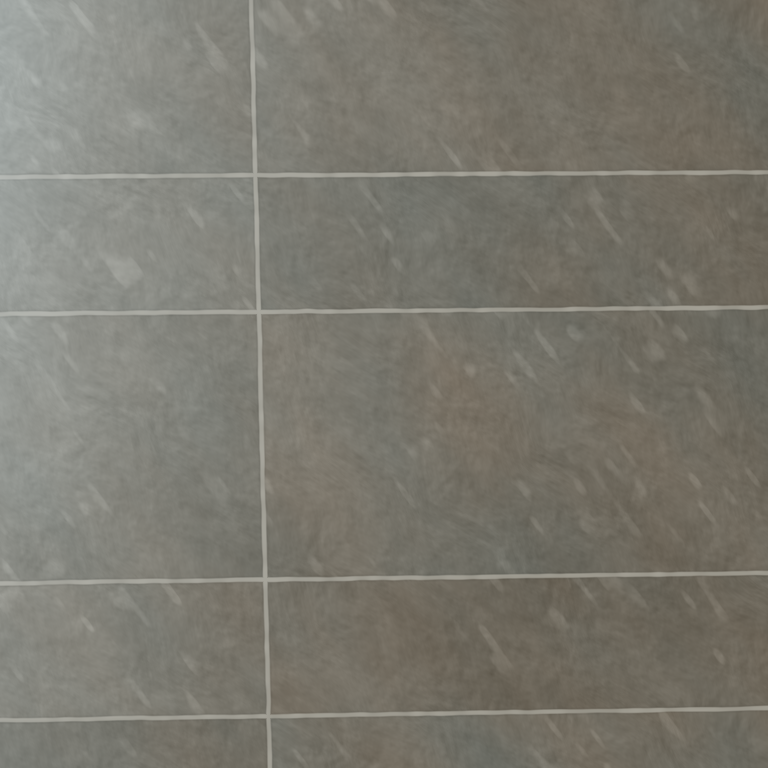
Give the GLSL for this texture, as a three.js fragment shader.

```glsl
varying vec2 vUv;

const float TILE_WIDTH = 0.72;
const float ROW_PERIOD = 0.529;    // one narrow row plus one tall row
const float NARROW_ROW = 0.1785;
const vec2 JOINT_ORIGIN = vec2(0.3515, 0.062);
const float JOINT_HALF_WIDTH = 0.0028;

const vec3 WARM_SLATE = vec3(0.412, 0.391, 0.345);
const vec3 COOL_SLATE = vec3(0.63, 0.655, 0.645);
const vec3 WARM_GROUT = vec3(0.615, 0.60, 0.555);
const vec3 COOL_GROUT = vec3(0.72, 0.735, 0.72);
const vec3 RUST_TINT = vec3(0.020, -0.002, -0.014);

float hash(vec2 p) {
  vec3 q = fract(vec3(p.xyx) * 0.1031);
  q += dot(q, q.yzx + 33.33);
  return fract((q.x + q.y) * q.z);
}

float noise(vec2 p) {
  vec2 cell = floor(p);
  vec2 f = fract(p);
  f = f * f * (3.0 - 2.0 * f);
  float low = mix(hash(cell), hash(cell + vec2(1.0, 0.0)), f.x);
  float high = mix(hash(cell + vec2(0.0, 1.0)), hash(cell + 1.0), f.x);
  return mix(low, high, f.y);
}

float fbm(vec2 p) {
  float sum = 0.0;
  float weight = 0.5;
  for (int i = 0; i < 4; i++) {
    sum += weight * noise(p);
    p = mat2(0.8, 0.6, -0.6, 0.8) * p * 2.03 + 17.3;
    weight *= 0.5;
  }
  return sum / 0.9375;
}

// Axes across and along the diagonal cleft of the stone
vec2 cleftAxes(vec2 p) {
  return vec2(dot(p, vec2(0.8, 0.6)), dot(p, vec2(0.6, -0.8)));
}

float stoneHeight(vec2 p, vec2 seed) {
  vec2 warp = vec2(noise(p * 14.0 + seed), noise(p * 14.0 + seed + 41.0)) - 0.5;
  vec2 q = cleftAxes(p + warp * 0.025);
  float cleft = fbm(q * vec2(42.0, 15.0) + seed);
  float grain = fbm(q * vec2(85.0, 48.0) + seed + 73.0);
  return 0.55 * cleft + 0.45 * grain;
}

// Window light falling from the upper left
float windowLight(vec2 p) {
  return exp(-2.5 * p.x) * mix(0.44, 1.0, smoothstep(-0.1, 1.0, p.y));
}

vec3 slate(vec2 p, vec2 seed, float light) {
  vec2 q = cleftAxes(p);
  float height = stoneHeight(p, seed);
  float relief = height - stoneHeight(p + vec2(-0.003, 0.004), seed);
  float clouds = fbm(q * vec2(7.0, 3.0) + seed) - 0.5;
  float rust = fbm(q * vec2(9.0, 4.0) + seed + 29.0) - 0.5;
  float mottle = noise(p * 150.0 + seed) - 0.5;

  vec3 color = mix(WARM_SLATE, COOL_SLATE, light);
  color += 0.075 * clouds + 0.07 * (height - 0.5) + 0.19 * relief + 0.014 * mottle;
  color += RUST_TINT * rust * 2.5 * (1.0 - light);

  // Sparse pale flecks along the cleft
  float fleck = smoothstep(0.70, 0.90, noise(q * vec2(80.0, 24.0) + seed + 11.0));
  float cluster = smoothstep(0.48, 0.72, noise(p * 11.0 + seed + 5.0));
  return color + 0.055 * fleck * cluster;
}

float jointMask(float d, float halfWidth) {
  return 1.0 - smoothstep(halfWidth - 0.0014, halfWidth + 0.0014, d);
}

void main() {
  // Slightly skewed wall coordinates
  float slope = 0.0168 - 0.0134 * vUv.y;
  vec2 wall = vec2(vUv.x + 0.0245 * vUv.y, vUv.y - slope * vUv.x) - JOINT_ORIGIN;
  wall += 0.0012 * (vec2(noise(vUv.yx * 45.0), noise(vUv * 45.0 + 9.0)) - 0.5);

  // Alternating narrow and tall rows
  float column = mod(wall.x, TILE_WIDTH);
  float row = mod(wall.y, ROW_PERIOD);
  vec2 tile = floor(wall / vec2(TILE_WIDTH, ROW_PERIOD));
  tile.y = 2.0 * tile.y + step(NARROW_ROW, row);
  vec2 seed = 60.0 * vec2(hash(tile + 13.0), hash(tile + 47.0)) + 100.0;

  float light = windowLight(vUv);
  vec3 color = slate(vUv, seed, light);
  color += 0.014 * (hash(tile + 81.0) - 0.5);

  // Grout joints with uneven width and tone
  float columnGap = min(column, TILE_WIDTH - column);
  float rowGap = min(min(row, ROW_PERIOD - row), abs(row - NARROW_ROW));
  float gap = min(columnGap, rowGap);
  float wear = noise(vUv * 70.0 + 31.0) - 0.5;
  vec3 grout = mix(WARM_GROUT, COOL_GROUT, light) + 0.05 * wear;
  color *= 1.0 - 0.05 * jointMask(gap, JOINT_HALF_WIDTH + 0.002);
  color = mix(color, grout, 0.95 * jointMask(gap, JOINT_HALF_WIDTH + 0.0007 * wear));

  gl_FragColor = vec4(color, 1.0);
}
```
